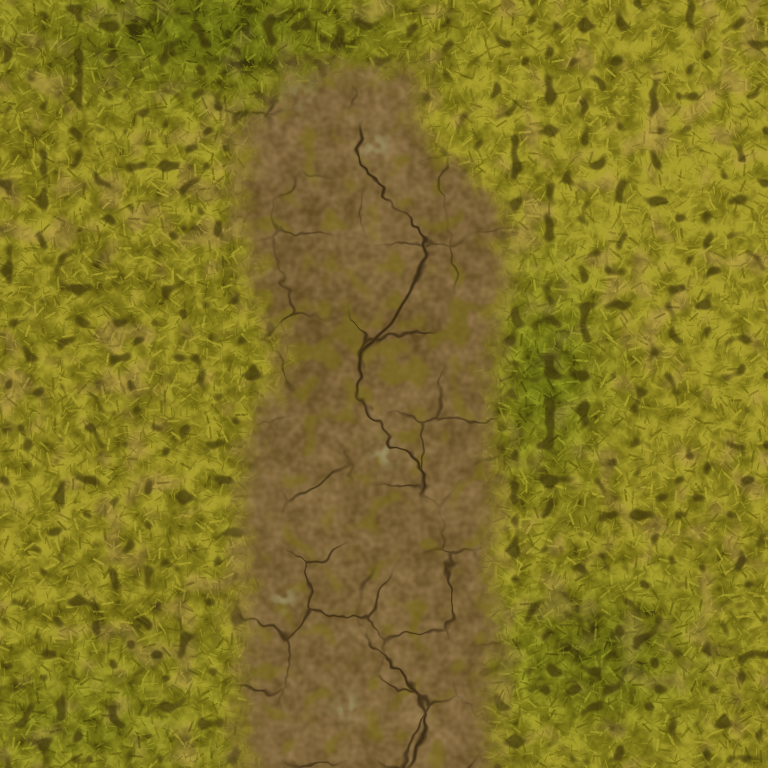
Reproduce this texture procedurally as a three.js fragment shader.

```glsl
// Mown grass worn through to a tall strip of dry, cracked earth.
// Grass is layered random blades over gradient noise; the earth has a formula
// outline, warped cell borders and one long wandering fissure.
#define BLADE_FREQ 72.0
#define BLADE_WIDTH 0.17
#define CRACK_FREQ 10.5
#define CRACK_WIDTH 0.0030
#define EDGE_SOFT 0.034
#define GRASS_DARK vec3(0.25, 0.21, 0.05)
#define GRASS_OLIVE vec3(0.45, 0.42, 0.08)
#define GRASS_LIGHT vec3(0.66, 0.62, 0.18)
#define STRAW vec3(0.66, 0.55, 0.28)
#define EARTH_DARK vec3(0.39, 0.30, 0.14)
#define EARTH_LIGHT vec3(0.58, 0.475, 0.30)

varying vec2 vUv;

vec2 hash2(vec2 p) {
  vec2 s = vec2(dot(p, vec2(127.1, 311.7)), dot(p, vec2(269.5, 183.3)));
  return fract(sin(s) * 43758.55);
}

float corner(vec2 cell, vec2 offset, vec2 f) {
  float angle = 6.2832 * hash2(cell + offset).x;
  return dot(vec2(cos(angle), sin(angle)), f - offset);
}

float gradientNoise(vec2 p) {
  vec2 i = floor(p), f = fract(p);
  vec2 u = f * f * f * (f * (f * 6.0 - 15.0) + 10.0);
  float low = mix(corner(i, vec2(0.0), f), corner(i, vec2(1.0, 0.0), f), u.x);
  float high = mix(corner(i, vec2(0.0, 1.0), f), corner(i, vec2(1.0), f), u.x);
  return 1.4 * mix(low, high, u.y);
}

float fbm(vec2 p) {
  float sum = 0.0, amp = 0.55;
  for (int i = 0; i < 3; i++) {
    sum += amp * gradientNoise(p);
    p = mat2(1.6, 1.2, -1.2, 1.6) * p + 7.3;
    amp *= 0.55;
  }
  return sum;
}

float blob(vec2 p, vec2 center, vec2 radius) {
  vec2 d = (p - center) / radius;
  return exp(-dot(d, d));
}

// Tone of short strokes, one per cell, laid over a starting tone
float blades(vec2 p, float tone) {
  vec2 cell = floor(p);
  for (int j = -1; j <= 1; j++)
    for (int i = -1; i <= 1; i++) {
      vec2 id = cell + vec2(float(i), float(j));
      vec2 k = hash2(id + 17.3);
      vec2 dir = vec2(cos(6.2832 * k.x), sin(6.2832 * k.x));
      vec2 d = p - id - hash2(id);
      d -= dir * clamp(dot(d, dir), -0.5, 0.5);
      float cover = smoothstep(BLADE_WIDTH, 0.03, length(d));
      tone = mix(tone, 0.15 + 0.85 * k.y, 0.65 * cover);
    }
  return tone;
}

// Approximate distance to the borders of scattered cells
float cellBorder(vec2 p) {
  vec2 cell = floor(p);
  float near = 9.0, next = 9.0;
  for (int j = -1; j <= 1; j++)
    for (int i = -1; i <= 1; i++) {
      vec2 id = cell + vec2(float(i), float(j));
      float d = length(id + 0.1 + 0.8 * hash2(id) - p);
      next = min(next, max(near, d));
      near = min(near, d);
    }
  return 0.5 * (next - near);
}

// Signed depth inside the bare strip, positive on earth
float earthDepth(vec2 p) {
  float left = 0.315 + 0.055 * blob(p, vec2(p.x, 0.54), vec2(1.0, 0.09))
    + 0.07 * smoothstep(0.82, 0.93, p.y);
  float right = 0.643 + 0.026 * blob(p, vec2(p.x, 0.67), vec2(1.0, 0.06))
    - 0.10 * smoothstep(0.71, 0.86, p.y);
  float depth = min(min(p.x - left, right - p.x), 0.91 - p.y);
  return depth + 0.025 * fbm(p * 13.0) + 0.022 * fbm(p * 48.0);
}

float cracks(vec2 p) {
  vec2 jag = vec2(gradientNoise(p * 27.0), gradientNoise(p * 27.0 + 41.0));
  vec2 q = p + 0.011 * jag + 0.004 * gradientNoise(p * 80.0);
  float presence = smoothstep(-0.25, 0.25, gradientNoise(p * 8.0 + 5.0));
  float web = smoothstep(CRACK_WIDTH, 0.0, cellBorder(q * CRACK_FREQ) / CRACK_FREQ);
  float path = 0.51 + 0.045 * cos(20.94 * (q.y - 0.66));
  float trunk = smoothstep(CRACK_WIDTH * 1.3, 0.0, 0.75 * abs(q.x - path));
  trunk *= smoothstep(-0.4, 0.1, gradientNoise(p * 11.0 + 23.0));
  return max(0.65 * web * presence, 0.8 * trunk) * smoothstep(0.90, 0.86, p.y);
}

vec3 grassColor(vec2 p) {
  float shade = blob(p, vec2(0.28, 0.96), vec2(0.22, 0.09))
    + blob(p, vec2(0.71, 0.51), vec2(0.07, 0.12))
    + 0.8 * blob(p, vec2(0.77, 0.14), vec2(0.14, 0.09))
    + 0.5 * blob(p, vec2(0.10, 0.06), vec2(0.18, 0.10));
  float sun = blob(p, vec2(0.87, 0.72), vec2(0.25, 0.32));
  float tone = 0.56 + 0.65 * fbm(p * 42.0) + 0.22 * fbm(p * 7.0);
  tone = blades(p * BLADE_FREQ, tone);
  tone = mix(tone, blades(p * BLADE_FREQ * 1.6 + 31.0, tone), 0.65);
  tone += 0.10 * sun - 0.17 * shade;
  vec3 color = mix(GRASS_DARK, GRASS_OLIVE, smoothstep(0.0, 0.4, tone));
  color = mix(color, GRASS_LIGHT, smoothstep(0.3, 0.9, tone));
  float dry = gradientNoise(p * 31.0 + 9.0) + 0.6 * gradientNoise(p * 9.0 + 3.0);
  color = mix(color, STRAW * (0.55 + 0.6 * tone), 0.55 * smoothstep(0.05, 0.75, dry));
  color *= mix(vec3(1.0), vec3(0.86, 0.96, 0.8), clamp(shade, 0.0, 1.0));
  float pit = smoothstep(0.30, 0.65, gradientNoise(p * 44.0 + 60.0) + 0.12 * shade);
  return mix(color, GRASS_DARK * 0.9, 0.65 * pit);
}

vec3 earthColor(vec2 p) {
  float band = blob(p, vec2(0.46, 0.55), vec2(0.25, 0.07));
  float tone = 0.5 + 0.55 * fbm(p * 38.0) + 0.3 * fbm(p * 9.0) - 0.15 * band;
  tone += 0.25 * gradientNoise(p * 115.0);
  vec3 color = mix(EARTH_DARK, EARTH_LIGHT, clamp(tone, 0.0, 1.0));
  float moss = gradientNoise(p * 36.0 + 14.0) + 0.4 * band;
  color = mix(color, vec3(0.47, 0.42, 0.10), 0.55 * smoothstep(0.15, 0.65, moss));
  // Pale lichen flecks
  float pale = blob(p, vec2(0.49, 0.81), vec2(0.018)) + blob(p, vec2(0.50, 0.41), vec2(0.017))
    + blob(p, vec2(0.37, 0.22), vec2(0.016)) + blob(p, vec2(0.45, 0.08), vec2(0.016))
    + 0.7 * blob(p, vec2(0.39, 0.88), vec2(0.025));
  pale *= smoothstep(-0.3, 0.4, gradientNoise(p * 75.0));
  color = mix(color, vec3(0.61, 0.58, 0.41), 0.75 * clamp(pale, 0.0, 1.0));
  return mix(color, vec3(0.17, 0.12, 0.05), cracks(p));
}

void main() {
  float bare = smoothstep(-EDGE_SOFT, EDGE_SOFT, earthDepth(vUv));
  gl_FragColor = vec4(mix(grassColor(vUv), earthColor(vUv), bare), 1.0);
}
```
